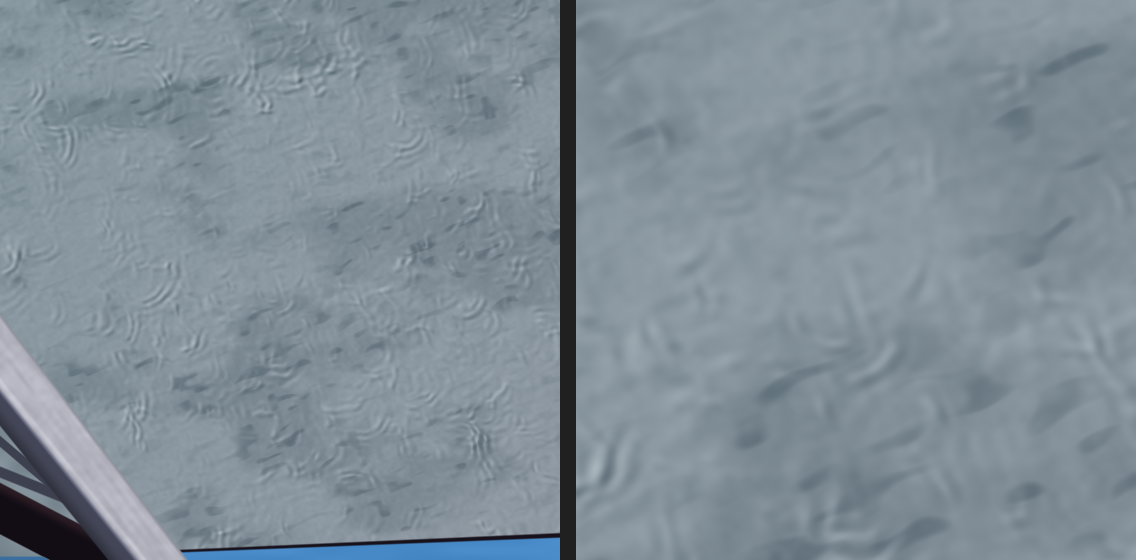
Left: the whole. Right: its middle third, enlarged.
This texture is drawn by a Shadertoy shader. Its source:

```glsl
// Grey-blue stucco wall with combed, curved trowel marks, cut by a pale beam
// and a blue strip. The marks are ring segments scattered on jittered grids,
// summed into a height field that is lit from the upper left.

const vec3 WALL        = vec3(0.545, 0.597, 0.632);
const vec3 WALL_SHADE  = vec3(0.445, 0.502, 0.538);
const vec3 MARK_LIGHT  = vec3(0.71, 0.75, 0.78);
const vec3 MARK_DARK   = vec3(0.27, 0.34, 0.38);
const vec3 BEAM        = vec3(0.70, 0.70, 0.745);
const vec3 SLATE       = vec3(0.24, 0.25, 0.31);
const vec3 SOOT        = vec3(0.07, 0.05, 0.08);
const vec3 BLUE        = vec3(0.28, 0.54, 0.78);
const float RING_GAP   = 0.0165;  // distance between combed ridges
const float LIGHT_STEP = 0.0034;  // offset used to shade the relief
const float RELIEF     = 0.58;    // strength of the shading
const float DAB        = 0.42;    // strength of the dark dabs
const float SOFT       = 0.0020;  // edge softness
const vec2 LIGHT_DIR   = vec2(-0.83, 0.56);

float hash(vec2 p) {
    return fract(sin(dot(p, vec2(127.1, 311.7))) * 43758.5453);
}

float noise(vec2 p) {
    vec2 i = floor(p), f = fract(p);
    f = f * f * (3.0 - 2.0 * f);
    return mix(mix(hash(i), hash(i + vec2(1, 0)), f.x),
               mix(hash(i + vec2(0, 1)), hash(i + vec2(1, 1)), f.x), f.y);
}

float fbm(vec2 p) {
    float sum = 0.0, amp = 0.5;
    for (int i = 0; i < 4; i++) {
        sum += amp * noise(p);
        p = p * 2.03 + 17.3;
        amp *= 0.5;
    }
    return sum;
}

float fill(float d) { return smoothstep(-SOFT, SOFT, d); }

// Noise stretched along a direction given by its angle
float grainAlong(vec2 p, float angle, vec2 scale) {
    float c = cos(angle), s = sin(angle);
    return noise(vec2(c * p.x + s * p.y, c * p.y - s * p.x) * scale);
}

// Ring segments, one per cell, mostly bulging to the lower right
float arcs(vec2 p, float cells, float seed) {
    vec2 q = p * cells, base = floor(q);
    float sum = 0.0;
    for (int y = -1; y <= 1; y++)
    for (int x = -1; x <= 1; x++) {
        vec2 id = base + vec2(x, y), key = id + seed;
        vec2 v = q - id - vec2(hash(key), hash(key + 31.7));
        float radius = mix(0.2, 0.58, hash(key + 57.1));
        float facing = -0.6 + 3.8 * (hash(key + 83.9) - 0.5);
        float d = length(v), off = (d - radius) / 0.2;
        float sweep = smoothstep(0.25, 0.9, dot(v, vec2(cos(facing), sin(facing))) / max(d, 0.001));
        float ridge = 0.5 + 0.5 * sin(6.2832 * (d / (cells * RING_GAP) + hash(key + 11.3)));
        sum += ridge * exp(-off * off) * sweep * mix(0.25, 1.0, hash(key + 5.3));
    }
    return sum;
}

float plasterHeight(vec2 p) {
    vec2 warp = vec2(noise(p * 19.0), noise(p * 19.0 + 40.0)) - 0.5;
    vec2 ripple = vec2(noise(p * 55.0 + 9.0), noise(p * 55.0 + 70.0)) - 0.5;
    vec2 q = p + 0.018 * warp + 0.007 * ripple;
    float breaks = smoothstep(0.25, 0.8, noise(p * 42.0 + 5.0));
    float patches = smoothstep(0.25, 0.65, noise(p * 9.0 + 3.0));
    float combed = arcs(q, 8.5, 2.0) + 0.9 * arcs(q, 12.5, 60.0) + 0.7 * arcs(q, 18.0, 140.0);
    float chips = grainAlong(q, 0.5, vec2(42.0, 95.0)) + grainAlong(q, 1.95, vec2(42.0, 95.0));
    return combed * mix(0.2, 1.25, breaks) * mix(0.45, 1.0, patches) + 0.33 * chips * mix(0.4, 1.0, patches);
}

vec3 plaster(vec2 p) {
    float slope = plasterHeight(p - LIGHT_DIR * LIGHT_STEP) - plasterHeight(p + LIGHT_DIR * LIGHT_STEP);
    float lit = RELIEF * slope;
    float mottle = smoothstep(0.43, 0.66, fbm(p * vec2(6.0, 10.0) + 12.0));
    vec3 col = mix(WALL, WALL_SHADE, 0.65 * mottle);
    col += vec3(0.012, 0.0, 0.004) * (p.x - p.y);

    // Short rising dabs of shadow gather in the darker patches
    vec2 bent = p + 0.012 * (vec2(noise(p * 30.0), noise(p * 30.0 + 50.0)) - 0.5);
    float dabs = smoothstep(0.62, 0.92, grainAlong(bent, 0.38, vec2(36.0, 88.0)));
    col = mix(col, MARK_DARK, DAB * dabs * mix(0.25, 1.0, mottle));

    col = mix(col, MARK_LIGHT, clamp(lit, 0.0, 0.85));
    col = mix(col, MARK_DARK, clamp(-lit * 0.7, 0.0, 0.8));
    return col + 0.02 * (noise(p * 170.0) - 0.5);
}

// Shadowed frame under the beam: struts, a thick dark tube and a lit corner
vec3 underside(vec2 p, float depth) {
    vec3 col = mix(WALL_SHADE, WALL, noise(p * 30.0));
    for (int i = 0; i < 2; i++) {
        float k = float(i);
        float strut = abs(p.y - 0.212 + 0.055 * k + (0.85 - 0.45 * k) * p.x);
        col = mix(col, SLATE, fill(0.010 - strut));
    }
    float tube = p.y - 0.092 + 0.52 * p.x;
    vec3 tubeCol = SOOT + vec3(0.10, 0.06, 0.06) * smoothstep(0.02, 0.045, tube);
    col = mix(col, tubeCol, fill(0.046 - abs(tube)));
    col = mix(col, BLUE * 0.8, fill(0.006 - p.y) * fill(-0.046 - tube));
    return mix(col, mix(SLATE * 1.1, SLATE * 0.75, smoothstep(0.01, 0.04, depth)), fill(0.036 - depth));
}

void mainImage(out vec4 fragColor, in vec2 fragCoord) {
    vec2 p = fragCoord / iResolution.xy;
    vec3 col = plaster(p);

    // Blue strip under a thin dark joint
    float strip = 0.001 + 0.039 * p.x - p.y;
    col = mix(col, SOOT * 1.3, fill(strip + 0.003 + 0.005 * p.x));
    col = mix(col, BLUE + 0.04 * (noise(p * vec2(12.0, 60.0)) - 0.5), fill(strip));

    // Beam face with brushed streaks, a dim rim and a bright lower lip
    float top = (0.440 - 1.313 * p.x - p.y) * 0.606;
    float bottom = (p.y - 0.297 + 1.24 * p.x) * 0.628;
    float streak = noise(vec2(top * 130.0, (p.x - p.y) * 14.0)) - 0.5;
    vec3 face = BEAM + 0.07 * streak + 0.04 * (noise(p * 90.0) - 0.5);
    face = mix(face, BEAM * 0.80, 1.0 - smoothstep(0.0, 0.008, top));
    face += 0.07 * (1.0 - smoothstep(0.0, 0.007, abs(bottom - 0.014)));
    face = mix(SLATE * 1.5, face, smoothstep(0.0, 0.009, bottom));
    col = mix(col, face, fill(top));
    col = mix(col, underside(p, -bottom), fill(-bottom));

    fragColor = vec4(clamp(col, 0.0, 1.0), 1.0);
}
```
